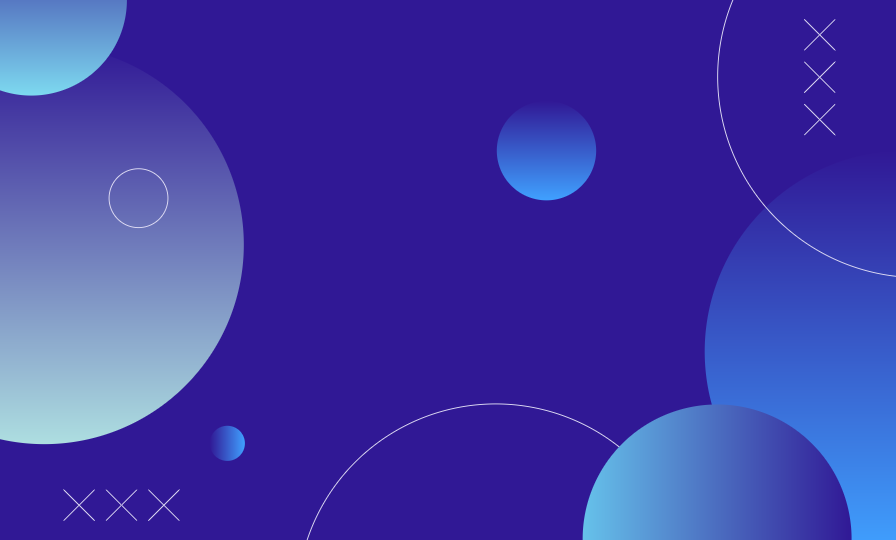
Reproduce this background procedurally as a WebGL 2 fragment shader.

```glsl
#version 300 es
precision highp float;

uniform vec2 u_resolution;
out vec4 outColor;

const vec3 INDIGO = vec3(0.190, 0.095, 0.585);
const vec3 AZURE = vec3(0.25, 0.63, 1.0);

// Disc filled with a linear gradient from indigo to tint along a direction
vec3 disc(vec3 base, vec2 p, vec2 center, float radius, vec2 direction, vec3 tint, float pixel) {
    vec2 q = p - center;
    float t = clamp(0.5 + 0.5 * dot(q, direction) / radius, 0.0, 1.0);
    float mask = clamp(0.5 + (radius - length(q)) / pixel, 0.0, 1.0);
    return mix(base, mix(INDIGO, tint, t), mask);
}

// Coverage of a thin line at a given distance from its middle
float stroke(float dist, float pixel) {
    float width = 0.0017;
    return clamp((0.5 * (width + pixel) - abs(dist)) / pixel, 0.0, min(1.0, width / pixel));
}

float ring(vec2 p, vec2 center, float radius, float pixel) {
    return stroke(length(p - center) - radius, pixel);
}

// Three diagonal crosses spaced evenly around a center
float crosses(vec2 p, vec2 center, vec2 spacing, float pixel) {
    float coverage = 0.0;
    for (int i = -1; i <= 1; i++) {
        vec2 q = abs(p - center - float(i) * spacing);
        float arm = clamp(0.5 + (0.029 - max(q.x, q.y)) / pixel, 0.0, 1.0);
        coverage = max(coverage, arm * stroke((q.x - q.y) * 0.7071, pixel));
    }
    return coverage;
}

void main() {
    vec2 p = gl_FragCoord.xy / u_resolution.y;
    float pixel = 1.0 / u_resolution.y;
    vec2 down = vec2(0.0, -1.0);
    vec3 lineColor = vec3(0.88, 0.87, 0.96);
    vec3 color = INDIGO;

    // Left and center discs
    color = disc(color, p, vec2(0.082, 0.547), 0.3695, down, vec3(0.68, 0.87, 0.88), pixel);
    color = disc(color, p, vec2(0.058, 1.0), 0.177, down, vec3(0.49, 0.85, 0.94), pixel);
    color = disc(color, p, vec2(1.012, 0.721), 0.092, down, AZURE, pixel);
    color = disc(color, p, vec2(0.421, 0.179), 0.0325, vec2(1.0, 0.0), AZURE, pixel);

    // Right disc, with the arcs below the front disc
    color = disc(color, p, vec2(1.677, 0.349), 0.372, down, AZURE, pixel);
    float arcs = max(ring(p, vec2(1.701, 0.858), 0.372, pixel),
                     ring(p, vec2(0.918, -0.116), 0.368, pixel));
    color = mix(color, lineColor, arcs);
    color = disc(color, p, vec2(1.328, 0.002), 0.249, vec2(-1.0, 0.0), vec3(0.40, 0.76, 0.92), pixel);

    // Small ring and rows of crosses
    float marks = ring(p, vec2(0.2565, 0.633), 0.0545, pixel);
    marks = max(marks, crosses(p, vec2(1.518, 0.857), vec2(0.0, 0.0785), pixel));
    marks = max(marks, crosses(p, vec2(0.225, 0.0645), vec2(0.0785, 0.0), pixel));
    color = mix(color, lineColor, marks);

    outColor = vec4(color, 1.0);
}
```
